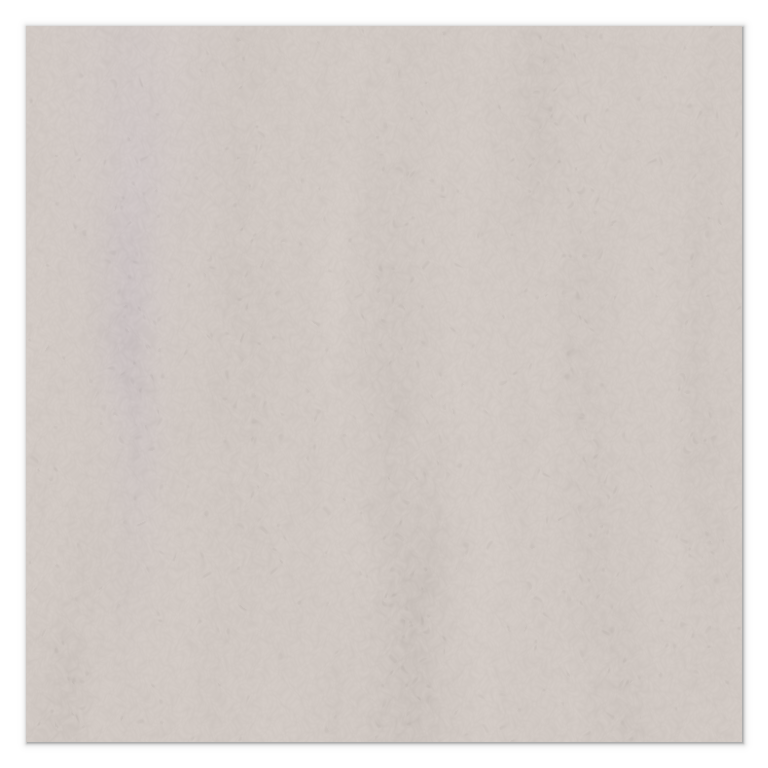
Reproduce this texture procedurally as a Shadertoy shader.

```glsl
vec2 hash2(vec2 p) {
    vec3 q = fract(p.xyx * vec3(0.1031, 0.1030, 0.0973));
    q += dot(q, q.yzx + 33.33);
    return fract((q.xx + q.yz) * q.zy);
}

// Cellular noise: x = distance to the nearest point, y = random value of its cell
vec2 cellular(vec2 p) {
    vec2 cell = floor(p), nearest = vec2(9.0, 0.0);
    for (int j = -1; j <= 1; j++)
    for (int i = -1; i <= 1; i++) {
        vec2 id = cell + vec2(i, j);
        vec2 seed = hash2(id);
        float d = length(id + seed - p);
        if (d < nearest.x) nearest = vec2(d, hash2(id + 71.0).x);
    }
    return nearest;
}

// Soft irregular patches from warped sines, about -1 to 1
float patches(vec2 p) {
    float sum = 0.0, amp = 0.5;
    for (int i = 0; i < 4; i++) {
        p += 0.6 * sin(p.yx * 1.3 + float(i) * 2.1);
        sum += amp * sin(p.x + 1.7) * cos(p.y + 0.4);
        p = mat2(1.5, 1.0, -1.0, 1.5) * p;
        amp *= 0.6;
    }
    return sum;
}

// Vertical stain, centred at c with half width and half length in size
float streak(vec2 p, vec2 c, vec2 size) {
    vec2 q = (p - c) / size;
    return exp(-dot(q, q));
}

float boxDistance(vec2 p, vec2 halfSize) {
    vec2 d = abs(p) - halfSize;
    return length(max(d, 0.0)) + min(max(d.x, d.y), 0.0);
}

vec3 stone(vec2 p) {
    vec2 w = p + vec2(0.006 * sin(p.y * 13.0) + 0.003 * sin(p.y * 37.0 + 1.0), 0.0);
    w.x += 0.006 * patches(p * vec2(40.0, 22.0));

    // Dark stains and pale bands running from top to bottom
    float lilac = streak(w, vec2(0.173, 0.57), vec2(0.033, 0.25));
    float stain = 0.9 * lilac
        + 0.9 * streak(w, vec2(0.09, 0.06), vec2(0.03, 0.20))
        + 1.0 * streak(w, vec2(0.54, 0.10), vec2(0.05, 0.30))
        + 0.5 * streak(w, vec2(0.50, 0.55), vec2(0.04, 0.30))
        + 0.5 * streak(w, vec2(0.76, 0.42), vec2(0.03, 0.35))
        + 0.5 * streak(w, vec2(0.81, 0.06), vec2(0.04, 0.18))
        + 0.5 * streak(w, vec2(0.32, 0.60), vec2(0.04, 0.45))
        + 0.4 * streak(w, vec2(0.91, 0.45), vec2(0.03, 0.40))
        + 0.5 * streak(w, vec2(0.70, 0.88), vec2(0.04, 0.18));
    float pale = streak(w, vec2(0.44, 0.65), vec2(0.025, 0.30))
        + streak(w, vec2(0.63, 0.30), vec2(0.035, 0.35));
    float bands = sin(w.x * 47.0 + 2.0 * sin(p.y * 3.0))
        + 0.6 * sin(w.x * 113.0 + 2.0 * sin(p.y * 4.0 + 1.0));

    // Fibrous grain
    vec2 bent = p + 0.003 * sin(p.yx * vec2(170.0, 210.0) + 3.0 * sin(p * 67.0));
    float coarse = cellular(bent * vec2(85.0, 65.0)).x - 0.45;
    float fine = cellular(bent * vec2(190.0, 150.0) + 40.0).x - 0.45;
    float cloud = patches(p * vec2(30.0, 17.0) + 5.0);

    // Sparse specks, denser inside the stains
    vec2 speck = cellular(bent * vec2(105.0, 90.0) + 17.0);
    float specks = step(0.965 - 0.12 * stain, speck.y) * smoothstep(0.42, 0.1, speck.x);

    float shade = 0.010 + 0.025 * stain * (1.0 + 0.35 * cloud) - 0.006 * pale
        + 0.0022 * bands + 0.004 * cloud
        + (0.014 + 0.016 * stain) * coarse + 0.022 * fine + 0.026 * specks;
    float tint = lilac + 0.5 * streak(w, vec2(0.17, 0.85), vec2(0.10, 0.25));
    return vec3(0.829, 0.798, 0.778) - shade + tint * vec3(-0.002, -0.004, 0.016);
}

void mainImage(out vec4 fragColor, in vec2 fragCoord) {
    vec2 p = fragCoord / iResolution.xy;
    float pixel = 1.0 / iResolution.y;

    // White surround with a thin shadow towards the lower right
    float shadowEdge = boxDistance(p - vec2(0.5015, 0.4985), vec2(0.466));
    vec3 color = vec3(1.0 - 0.32 * exp(-max(shadowEdge, 0.0) / 0.0025));

    // Square slab
    float edge = boxDistance(p - 0.5, vec2(0.466));
    color = mix(color, stone(p), smoothstep(0.5 * pixel, -0.5 * pixel, edge));
    fragColor = vec4(color, 1.0);
}
```
